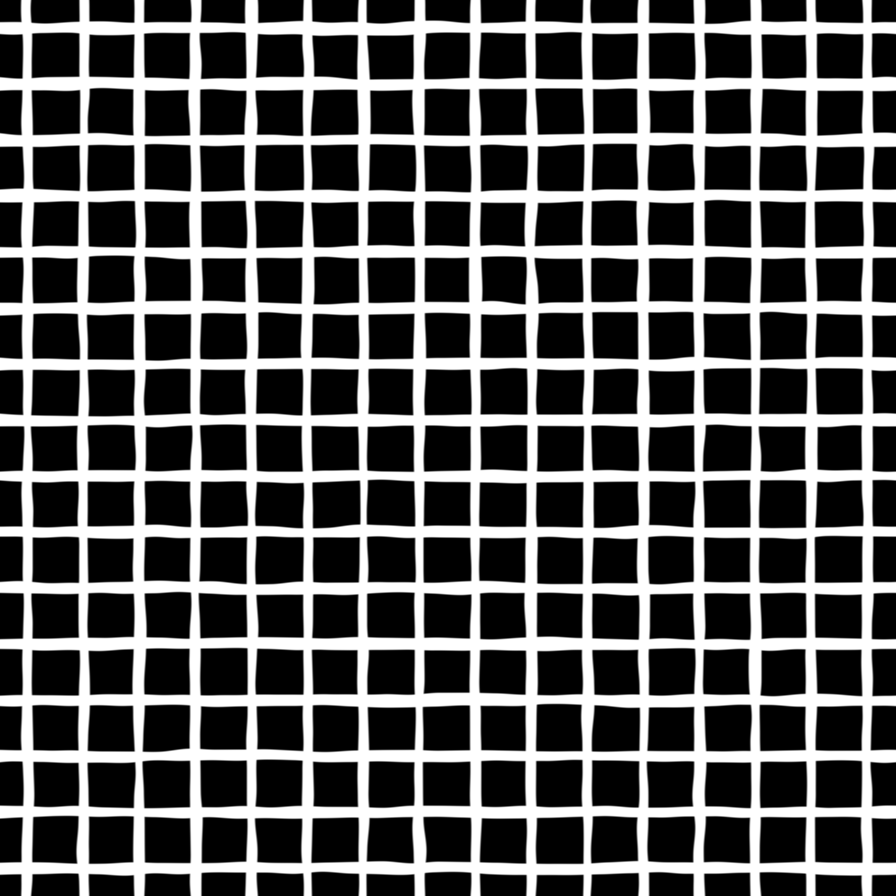
This pattern is drawn by a WebGL 2 fragment shader. Its source:

```glsl
#version 300 es
precision highp float;
// Hand-inked lattice: 16 x 16 black squares parted by uneven white strokes.
// Each cell holds one vertical and one horizontal stroke through its middle;
// both sides of a stroke waver by smooth noise that wraps around the canvas.

uniform vec2 u_resolution;
out vec4 fragColor;

const float CELLS = 16.0;

float hash(vec2 p) {
    return fract(sin(dot(p, vec2(127.1, 311.7))) * 43758.5453);
}

// Smooth 1D noise in -1..1 that repeats after a whole number of knots
float wrapNoise(float t, float period, float seed) {
    float knot = floor(t);
    float a = hash(vec2(mod(knot, period), seed));
    float b = hash(vec2(mod(knot + 1.0, period), seed));
    return mix(a, b, smoothstep(0.0, 1.0, t - knot)) * 2.0 - 1.0;
}

// Slow bend plus a finer tremor, with t in cells along the stroke
float waver(float t, float seed) {
    return 0.024 * wrapNoise(t, CELLS, seed)
         + 0.018 * wrapNoise(t * 2.0 + 0.5, CELLS * 2.0, seed + 0.37);
}

// Coverage of a stroke: across is the signed distance from its centre line
float stroke(float across, float along, float halfWidth, float seed, float soft) {
    float low = -halfWidth + waver(along, seed);
    float high = halfWidth + waver(along + 0.4, seed + 5.3);
    return smoothstep(-soft, soft, across - low)
         * smoothstep(-soft, soft, high - across);
}

void main() {
    vec2 p = gl_FragCoord.xy / u_resolution * CELLS;
    vec2 line = mod(floor(p), CELLS);
    vec2 across = fract(p) - 0.5;

    // Ink softness in cells, never finer than a pixel
    vec2 soft = max(vec2(0.024, 0.02), 0.7 * CELLS / u_resolution);

    float vertical = stroke(across.x + 0.01, p.y, 0.092, line.x * 1.7 + 11.0, soft.x);
    float horizontal = stroke(across.y, p.x, 0.1, line.y * 1.9 + 73.0, soft.y);

    // White strokes merge over the black squares
    float white = 1.0 - (1.0 - vertical) * (1.0 - horizontal);
    fragColor = vec4(vec3(white), 1.0);
}
```
